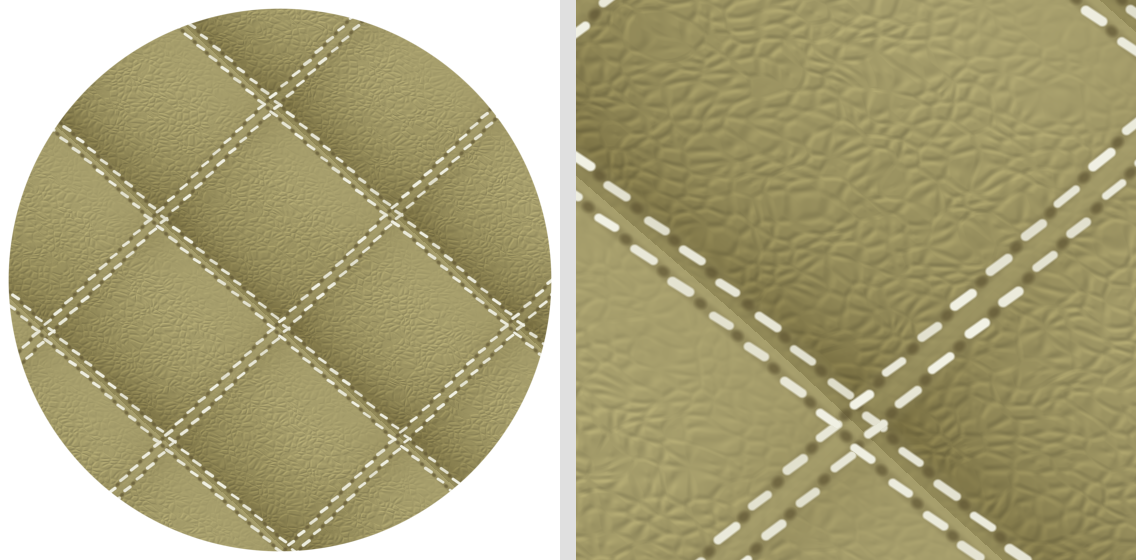
Left: the whole. Right: its middle third, enlarged.
A WebGL 2 fragment shader for this texture:

```glsl
#version 300 es
precision highp float;

uniform vec2 u_resolution;
out vec4 fragColor;

// Layout, in canvas units
const vec2 DISC_CENTER = vec2(0.5, 0.5);
const float DISC_RADIUS = 0.4845;
const vec2 CROSSING = vec2(0.5, 0.413);
const vec2 SIDE_DOWN = vec2(0.2174, -0.1966);
const vec2 SIDE_UP = vec2(0.2018, 0.2031);

// Stitching
const float STITCHES_PER_SIDE = 10.0;
const float ROW_OFFSET = 0.0092;
const float ROW_PHASE = 0.3;
const float STITCH_HALF_LENGTH = 0.0062;
const float STITCH_RADIUS = 0.0029;
const float STITCH_TILT = 0.0009;
const float HOLE_RADIUS = 0.0036;

// Leather
const vec2 GRAIN_SCALE = vec2(78.0, 108.0);
const vec2 GRAIN_LIGHT = vec2(-0.0016, 0.0024);
const float GRAIN_STRENGTH = 0.12;

const vec3 BACKGROUND = vec3(1.0);
const vec3 LEATHER_LIGHT = vec3(0.655, 0.623, 0.425);
const vec3 LEATHER_MID = vec3(0.605, 0.573, 0.375);
const vec3 LEATHER_DARK = vec3(0.41, 0.37, 0.20);
const vec3 HOLE_COLOR = vec3(0.36, 0.32, 0.19);
const vec3 THREAD_COLOR = vec3(0.95, 0.95, 0.90);

float hash(vec2 p) {
  return fract(sin(dot(p, vec2(127.1, 311.7))) * 43758.5453);
}

float noise(vec2 p) {
  vec2 i = floor(p), f = fract(p);
  f = f * f * (3.0 - 2.0 * f);
  return mix(mix(hash(i), hash(i + vec2(1, 0)), f.x),
             mix(hash(i + vec2(0, 1)), hash(i + vec2(1, 1)), f.x), f.y);
}

// Height of the pebbled grain: rounded cells parted by creases
float grainHeight(vec2 p) {
  vec2 q = p * GRAIN_SCALE;
  q += 1.3 * vec2(noise(q * 0.45), noise(q * 0.45 + 37.0));
  vec2 cell = floor(q);
  float nearest = 9.0, second = 9.0;
  for (int y = -1; y <= 1; y++)
    for (int x = -1; x <= 1; x++) {
      vec2 c = cell + vec2(x, y);
      float d = length(c + vec2(hash(c), hash(c + 19.3)) - q);
      second = min(second, max(nearest, d));
      nearest = min(nearest, d);
    }
  return smoothstep(0.0, 0.6, second - nearest) + 0.5 * noise(q * 0.6);
}

// Twin rows of stitches; x = thread cover, y = hole shadow
vec2 stitches(float across, float along, float sideLength, float seam, float aa) {
  float period = sideLength / STITCHES_PER_SIDE;
  float side = across < 0.0 ? -1.0 : 1.0;
  float t = along / period + ROW_PHASE * step(0.0, side);
  vec2 id = vec2(floor(t), seam * 7.0 + side);
  vec2 q = vec2((fract(t) - 0.5) * period, across - side * ROW_OFFSET);

  float holeX = period * 0.5 - abs(q.x);
  float hole = length(vec2(holeX * 0.75, q.y));
  float shadow = 1.0 - smoothstep(HOLE_RADIUS * 0.3, HOLE_RADIUS * 1.5, hole);
  shadow = max(shadow, 0.35 * (1.0 - smoothstep(0.001, 0.006, abs(q.y))));

  q += (vec2(hash(id), hash(id + 5.7)) - 0.5) * vec2(0.003, 0.0012);
  vec2 axis = vec2(STITCH_HALF_LENGTH * mix(0.85, 1.1, hash(id + 2.1)), STITCH_TILT);
  float h = clamp(dot(q, axis) / dot(axis, axis), -1.0, 1.0);
  float d = length(q - axis * h) - STITCH_RADIUS * mix(0.8, 1.05, hash(id + 9.4));
  float thread = 1.0 - smoothstep(-aa, aa, d);
  return vec2(thread * mix(0.82, 1.0, hash(id + 3.3)), shadow);
}

void main() {
  vec2 p = gl_FragCoord.xy / u_resolution;
  float aa = max(0.8 / u_resolution.y, 0.0009);

  // Lattice coordinates with a slight hand-sewn wobble
  vec2 r = p - CROSSING;
  r += 0.004 * (vec2(noise(p * 7.0), noise(p * 7.0 + 11.0)) - 0.5);
  float area = SIDE_DOWN.x * SIDE_UP.y - SIDE_DOWN.y * SIDE_UP.x;
  vec2 lattice = vec2(r.x * SIDE_UP.y - r.y * SIDE_UP.x,
                      SIDE_DOWN.x * r.y - SIDE_DOWN.y * r.x) / area;
  vec2 sides = vec2(length(SIDE_DOWN), length(SIDE_UP));
  vec2 pad = fract(lattice);
  vec2 seam = floor(lattice + 0.5);
  vec2 across = (lattice - seam) * area / sides.yx;
  vec2 along = lattice * sides;

  // Padded diamonds: deep shade at the lower left, light at the upper right
  float patches = noise(p * 9.0 + 3.0);
  float seamDist = min(abs(across.x), abs(across.y));
  float raised = smoothstep(0.006, 0.019, seamDist);
  float shade = 0.72 * exp(-pad.y * 6.5) + 0.30 * exp(-pad.x * 8.0)
              + 0.22 * exp(-(1.0 - pad.x) * 9.0);
  shade *= mix(0.25, 1.0, raised) * mix(0.75, 1.15, patches);
  vec3 color = mix(LEATHER_MID, LEATHER_LIGHT,
                   smoothstep(0.05, 0.8, pad.y + 0.3 * (patches - 0.5)));
  color = mix(color, LEATHER_DARK, clamp(shade, 0.0, 0.9));

  // Grain lit from above, stretched smooth near the upper edge
  float relief = grainHeight(p) - grainHeight(p + GRAIN_LIGHT);
  float slack = mix(0.25, 1.0, raised) * (1.0 - 0.75 * smoothstep(0.6, 0.95, pad.y));
  color *= 1.0 + GRAIN_STRENGTH * slack * relief + 0.02 * (noise(p * 240.0) - 0.5);

  // Seams
  vec2 rising = stitches(across.x, along.y, sides.y, seam.x, aa);
  vec2 falling = stitches(across.y, along.x, sides.x, seam.y + 40.0, aa);
  color = mix(color, HOLE_COLOR, 0.7 * max(rising.y, falling.y));
  color = mix(color, THREAD_COLOR, max(rising.x, falling.x));

  // Round cut-out
  float rim = length(p - DISC_CENTER) - DISC_RADIUS;
  fragColor = vec4(mix(color, BACKGROUND, smoothstep(-aa, aa, rim)), 1.0);
}
```
